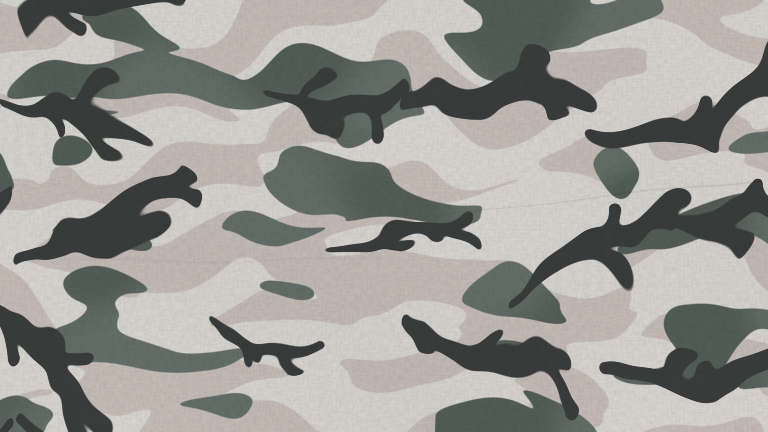
Reproduce this texture procedurally as a WebGL 1 fragment shader.

```glsl
precision highp float;
// Woodland camouflage cloth: sweeping beige and green patches under dark branched strokes.
uniform vec2 u_resolution;

const vec3 CREAM = vec3(0.815, 0.805, 0.785);
const vec3 BEIGE = vec3(0.745, 0.71, 0.69);
const vec3 GREEN_DEEP = vec3(0.315, 0.355, 0.335);
const vec3 GREEN_PALE = vec3(0.38, 0.42, 0.40);
const vec3 CHARCOAL = vec3(0.22, 0.23, 0.23);

float hash(vec2 p) {
  return fract(sin(dot(p, vec2(127.1, 311.7))) * 43758.5);
}

vec2 direction(float angle) {
  return vec2(cos(angle), sin(angle));
}

float slope(vec2 cell, vec2 offset) {
  return dot(direction(6.2832 * hash(cell)), offset);
}

// Gradient noise centred on zero
float noise(vec2 p) {
  vec2 i = floor(p), f = fract(p);
  vec2 u = f * f * f * (f * (f * 6.0 - 15.0) + 10.0);
  vec2 e = vec2(1.0, 0.0);
  float low = mix(slope(i, f), slope(i + e, f - e), u.x);
  float high = mix(slope(i + e.yx, f - e.yx), slope(i + 1.0, f - 1.0), u.x);
  return mix(low, high, u.y);
}

vec2 warp(vec2 p, float frequency, float amount) {
  vec2 q = p * frequency;
  return p + amount * vec2(noise(q + 3.7), noise(q + 41.3));
}

// Stretched, warped patches and their approximate edge distance
float patchField(vec2 p, vec2 frequency, float seed) {
  vec2 q = warp(p, 3.6, 0.15) * frequency + seed;
  return noise(q) + 0.42 * noise(q * 1.9 + 8.3);
}

float patchDistance(vec2 p, vec2 frequency, float seed, float level) {
  vec2 e = vec2(0.001, 0.0);
  float f = patchField(p, frequency, seed);
  vec2 gradient = vec2(patchField(p + e, frequency, seed) - f,
                       patchField(p + e.yx, frequency, seed) - f) / e.x;
  return (level - f) / max(length(gradient), 0.25);
}

// Tapered capsule
float limb(vec2 p, vec2 a, vec2 b, float startRadius, float endRadius) {
  vec2 axis = b - a;
  float t = clamp(dot(p - a, axis) / dot(axis, axis), 0.0, 1.0);
  return length(p - a - axis * t) - mix(startRadius, endRadius, t);
}

float smoothMin(float a, float b, float k) {
  float h = max(k - abs(a - b), 0.0) / k;
  return min(a, b) - h * h * k * 0.25;
}

// Bent trunk with three slanting lobed fingers
float branchedStroke(vec2 p, vec2 id) {
  vec2 along = direction(mix(-0.65, 0.5, hash(id + 0.13)));
  float size = mix(0.6, 1.2, hash(id + 0.29));
  p = vec2(dot(p, along), dot(p, vec2(-along.y, along.x))) / size;
  float bend = 0.1 * (hash(id + 0.41) - 0.5);
  vec2 knee = vec2(0.0, bend);
  float d = limb(p, vec2(-0.19, -bend), knee, 0.014, 0.033);
  d = smoothMin(d, limb(p, knee, vec2(0.19, -bend), 0.033, 0.018), 0.02);
  for (int i = 0; i < 3; i++) {
    vec2 key = id + 0.53 + 0.17 * float(i);
    float x = mix(-0.15, 0.15, (float(i) + hash(key)) / 3.0);
    vec2 root = vec2(x, bend * (1.0 - abs(x) / 0.095));
    float side = hash(key + 0.07) < 0.65 ? -1.0 : 1.0;
    float angle = side * mix(0.35, 1.1, hash(key + 0.11));
    vec2 tip = root + mix(0.05, 0.13, hash(key + 0.19)) * direction(angle);
    d = smoothMin(d, limb(p, root, tip, 0.012, 0.021), 0.016);
  }
  return d * size;
}

// One jittered stroke per cell, in staggered rows
float strokeDistance(vec2 p) {
  vec2 cellSize = vec2(0.5, 0.3);
  vec2 home = floor(p / cellSize);
  float d = 1.0;
  for (int y = -1; y <= 1; y++) {
    for (int x = -1; x <= 1; x++) {
      vec2 id = home + vec2(float(x), float(y));
      vec2 jitter = 0.55 * (vec2(hash(id + 0.61), hash(id + 0.83)) - 0.5);
      jitter.x += 0.4 * (mod(id.y, 2.0) - 0.5);
      d = min(d, branchedStroke(p - (id + 0.5 + jitter) * cellSize, id));
    }
  }
  return d;
}

float coverage(float d, float softness) {
  return 1.0 - smoothstep(-softness, softness, d);
}

void main() {
  vec2 p = gl_FragCoord.xy / u_resolution.y;
  float edge = 0.002;

  // Printed layers, light to dark
  vec3 green = mix(GREEN_DEEP, GREEN_PALE, smoothstep(-0.15, 0.1, noise(p * 2.3 + 5.0)));
  vec3 color = mix(CREAM, BEIGE, coverage(patchDistance(p, vec2(2.7, 7.6), 17.3, 0.02), edge));
  color = mix(color, green, coverage(patchDistance(p, vec2(2.3, 7.0), 63.7, 0.155), edge));
  vec2 inkPoint = warp(warp(p, 4.5, 0.09), 11.0, 0.028);
  color = mix(color, CHARCOAL, coverage(strokeDistance(inkPoint), edge));

  // Woven threads, soft light and shallow creases
  float weave = noise(p * vec2(210.0, 60.0)) + noise(p * vec2(60.0, 210.0) + 9.0);
  float light = 1.0 + 0.04 * weave + 0.02 * noise(p * 1.6 + 2.0);
  vec2 cloth = warp(p, 3.0, 0.02);
  light -= 0.12 * coverage(limb(cloth, vec2(0.9, 0.48), vec2(1.76, 0.59), 0.0, 0.001), 0.003);
  light -= 0.06 * coverage(limb(cloth, vec2(0.15, 0.4), vec2(0.9, 0.4), 0.001, 0.0), 0.005);
  gl_FragColor = vec4(color * light, 1.0);
}
```
